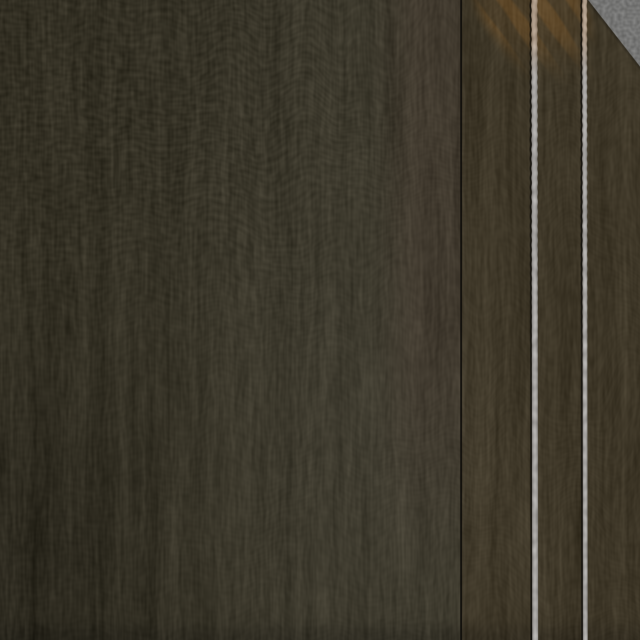
Reproduce this texture procedurally as a Shadertoy shader.

```glsl
// Dark stained wood panelling with a seam, two pale metal inlays and a grey corner.
// Stretched gradient noise forms the fibres, bent parabolas form the arched figure,
// and soft distance bands place the seam, inlays and slanting amber light.

vec2 gradientAt(vec2 cell) {
    vec3 q = fract(vec3(cell.xyx) * vec3(0.1031, 0.1030, 0.0973));
    q += dot(q, q.yzx + 33.33);
    float angle = 6.2832 * fract((q.x + q.y) * q.z);
    return vec2(cos(angle), sin(angle));
}

float gradientNoise(vec2 p) {
    vec2 i = floor(p), f = fract(p);
    vec2 w = f * f * f * (f * (f * 6.0 - 15.0) + 10.0);
    vec2 e = vec2(0.0, 1.0);
    float low = mix(dot(gradientAt(i), f), dot(gradientAt(i + e.yx), f - e.yx), w.x);
    float high = mix(dot(gradientAt(i + e), f - e), dot(gradientAt(i + 1.0), f - 1.0), w.x);
    return mix(low, high, w.y);
}

float band(float d, float halfWidth, float soft) {
    return 1.0 - smoothstep(halfWidth - soft, halfWidth + soft, abs(d));
}

// Nested arches that open downward from an apex
float archFigure(vec2 p, float bend) {
    float rings = sin(65.0 * (p.y + 190.0 * p.x * p.x) + bend * 4.0);
    float reach = smoothstep(0.12, -0.05, p.y) * smoothstep(-0.45, -0.1, p.y);
    return rings * exp(-pow(p.x / 0.027, 2.0)) * reach;
}

float woodGrain(vec2 uv) {
    float bend = gradientNoise(uv * vec2(9.0, 3.0));
    vec2 p = uv + vec2(0.006 * bend, 0.0);

    // Long fibres, from broad streaks to hairlines
    float grain = 0.030 * gradientNoise(p * vec2(24.0, 1.3));
    grain += 0.034 * gradientNoise(p * vec2(65.0, 3.0) + 7.0);
    grain += 0.034 * gradientNoise(p * vec2(150.0, 9.0) + 19.0);
    grain += 0.036 * gradientNoise(p * vec2(230.0, 38.0) + 31.0);

    // Short cross ripples, strongest near the top left
    float tilt = 1.2 * gradientNoise(p * vec2(11.0, 4.0) + 3.0);
    float ripple = gradientNoise(vec2(p.x * 65.0, (p.y + tilt * p.x * 0.1) * 150.0));
    float upper = smoothstep(0.35, 0.8, uv.y) * smoothstep(0.75, 0.4, uv.x);
    grain += (0.018 + 0.030 * upper) * ripple;

    // Arched figure in the wide panel
    vec2 apexes[4] = vec2[4](vec2(0.105, 0.60), vec2(0.385, 0.62),
                             vec2(0.492, 0.54), vec2(0.20, 0.95));
    for (int i = 0; i < 4; i++)
        grain += 0.010 * archFigure(uv - apexes[i], bend);
    return grain;
}

vec3 woodTone(vec2 uv) {
    vec3 tone = mix(vec3(0.198, 0.184, 0.137), vec3(0.232, 0.218, 0.170),
                    smoothstep(0.05, 0.55, uv.x));
    float warm = smoothstep(0.57, 0.66, uv.x) * smoothstep(0.05, 0.5, uv.y);
    tone = mix(tone, vec3(0.250, 0.222, 0.178), warm);
    tone = mix(tone, vec3(0.240, 0.212, 0.153), step(0.72, uv.x));

    // Soft light in the middle, dim lower left and bottom rim
    tone += 0.022 * exp(-dot((uv - vec2(0.58, 0.32)) * vec2(5.0, 3.0),
                             (uv - vec2(0.58, 0.32)) * vec2(5.0, 3.0)));
    tone *= 1.0 - 0.13 * smoothstep(0.35, 0.0, uv.x) * smoothstep(0.6, 0.1, uv.y);
    return tone * (0.84 + 0.16 * smoothstep(0.0, 0.04, uv.y));
}

// Slanted warm light with dark gaps
float amberLight(vec2 uv) {
    float slant = uv.x + 0.72 * (uv.y - 1.0);
    float streaks = 0.35 + 0.65 * smoothstep(-0.35, 0.5, sin(slant * 118.0 - 85.0)
                  + 0.8 * gradientNoise(vec2(slant * 30.0, uv.y * 12.0)));
    float area = smoothstep(0.725, 0.765, uv.x) * smoothstep(0.94, 0.89, uv.x);
    return streaks * area * smoothstep(0.86, 0.97, uv.y)
         * smoothstep(0.715, 0.75, slant);
}

void mainImage(out vec4 fragColor, in vec2 fragCoord) {
    vec2 uv = fragCoord / iResolution.xy;
    float aa = 0.8 / min(iResolution.x, iResolution.y);

    float grain = woodGrain(uv);
    vec3 color = woodTone(uv) + grain * vec3(1.05, 1.0, 0.9);
    color += amberLight(uv) * vec3(0.125, 0.066, 0.005);

    // Panel seam with a faint lit edge
    color += 0.025 * band(uv.x - 0.7245, 0.0015, 0.002);
    color = mix(color, vec3(0.045, 0.040, 0.030), 0.95 * band(uv.x - 0.7205, 0.0013, aa));

    // Grey plaster corner
    float corner = dot(uv - vec2(0.919, 1.0), vec2(0.789, 0.6145));
    vec3 plaster = vec3(0.46, 0.46, 0.455) + 0.10 * gradientNoise(uv * 170.0);
    color *= 1.0 - 0.25 * band(corner, 0.003, 0.003);
    color = mix(color, plaster, smoothstep(-aa, aa, corner));

    // Metal inlays, each with a shadow on its left
    for (int i = 0; i < 2; i++) {
        float k = float(i);
        float center = mix(0.8362, 0.9146, k) - 0.0012 * uv.y;
        float wobble = 0.0004 * sin(uv.y * 420.0) * smoothstep(0.3, 0.8, uv.y);
        float d = uv.x - center + wobble;
        float halfWidth = mix(0.0046, 0.0037, k);
        color *= 1.0 - 0.65 * band(d + halfWidth + 0.001, 0.0018, 0.0015);
        vec3 metal = vec3(0.67, 0.66, 0.65) - 0.10 * smoothstep(0.1, 1.0, abs(d) / halfWidth);
        metal += 0.12 * gradientNoise(vec2(uv.x * 90.0, uv.y * 75.0));
        metal += vec3(0.03, -0.03, -0.09) * smoothstep(0.87, 0.95, uv.y);
        color = mix(color, metal, band(d, halfWidth, aa));
    }

    fragColor = vec4(clamp(color, 0.0, 1.0), 1.0);
}
```
